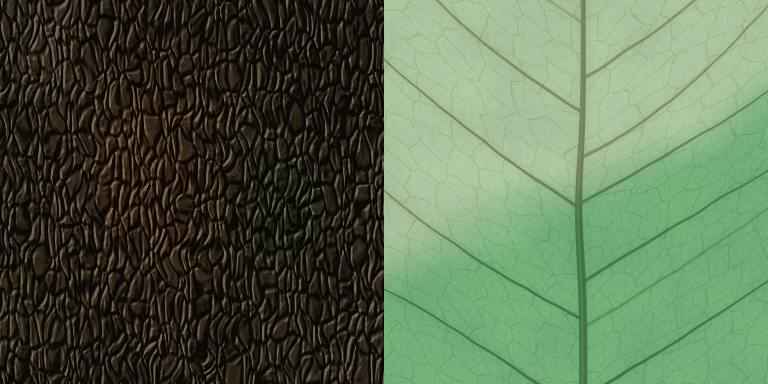
A WebGL 1 fragment shader for this texture:

```glsl
precision highp float;
// Two natural surfaces side by side: rough dark bark on the left, a veined leaf
// on the right. Bark is relief-lit stretched cells and noise; the leaf is curved
// side veins over nested cell networks, with a soft pale-to-green transition.

#define SPLIT_X 1.0
#define BARK_CELLS vec2(42.0, 17.0)
#define BARK_RELIEF 1.0
#define BARK_LIGHT vec2(-0.005, 0.004)
#define NET_COARSE 14.0
#define NET_MEDIUM 38.0
#define NET_FINE 72.0
#define PALE_LEAF vec3(0.665, 0.770, 0.625)
#define GREEN_LEAF vec3(0.455, 0.690, 0.475)
#define PALE_VEIN vec3(0.430, 0.490, 0.330)
#define GREEN_VEIN vec3(0.235, 0.440, 0.245)

uniform vec2 u_resolution;

vec2 hash2(vec2 p) {
  vec3 a = fract(p.xyx * vec3(0.1031, 0.1030, 0.0973));
  a += dot(a, a.yzx + 33.33);
  return fract((a.xx + a.yz) * a.zy);
}

float noise(vec2 p) {
  vec2 i = floor(p), f = fract(p);
  f = f * f * (3.0 - 2.0 * f);
  float low = mix(hash2(i).x, hash2(i + vec2(1.0, 0.0)).x, f.x);
  float high = mix(hash2(i + vec2(0.0, 1.0)).x, hash2(i + 1.0).x, f.x);
  return mix(low, high, f.y);
}

// Distance to the border between the two nearest cell centres
float cellEdge(vec2 p) {
  vec2 base = floor(p), f = fract(p);
  vec2 near1 = vec2(8.0), near2 = vec2(9.0);
  for (int j = -1; j <= 1; j++) {
    for (int i = -1; i <= 1; i++) {
      vec2 cell = vec2(float(i), float(j));
      vec2 r = cell + 0.1 + 0.8 * hash2(base + cell) - f;
      if (dot(r, r) < dot(near1, near1)) { near2 = near1; near1 = r; }
      else if (dot(r, r) < dot(near2, near2)) near2 = r;
    }
  }
  return 0.5 * (dot(near2, near2) - dot(near1, near1)) / max(length(near2 - near1), 0.001);
}

float blob(vec2 p, vec2 center, vec2 size) {
  vec2 r = (p - center) / size;
  return exp(-dot(r, r));
}

float barkHeight(vec2 p) {
  vec2 bend = vec2(noise(p * vec2(24.0, 15.0)), noise(p * vec2(30.0, 18.0) + 40.0)) - 0.5;
  vec2 w = p + bend * vec2(0.030, 0.045);
  float plates = smoothstep(0.0, 0.25, cellEdge(w * BARK_CELLS));
  float ridge = 1.0 - abs(2.0 * noise(w * vec2(60.0, 20.0)) - 1.0);
  float grain = noise(w * vec2(130.0, 50.0) + 9.0);
  return 0.5 * plates + 0.3 * ridge + 0.3 * grain + 0.2 * noise(w * vec2(220.0, 110.0));
}

vec3 bark(vec2 p) {
  float h = barkHeight(p);
  float relief = h - barkHeight(p + BARK_LIGHT);
  float tone = 0.28 + BARK_RELIEF * relief + 0.5 * (h - 0.85);
  // Broad patches of light, shade and tint
  float tan_ = blob(p, vec2(0.10, 0.88), vec2(0.13, 0.16));
  float rust = blob(p, vec2(0.40, 0.55), vec2(0.20, 0.30));
  float moss = blob(p, vec2(0.73, 0.46), vec2(0.13, 0.20));
  float shade = blob(p, vec2(0.72, 0.95), vec2(0.20, 0.18));
  tone += 0.13 * tan_ + 0.06 * rust - 0.12 * shade + 0.14 * (noise(p * 7.0) - 0.5);
  vec3 col = mix(vec3(0.045, 0.030, 0.018), vec3(0.190, 0.160, 0.108), smoothstep(0.0, 0.50, tone));
  col = mix(col, vec3(0.440, 0.405, 0.315), smoothstep(0.45, 0.95, tone));
  return col * (1.0 + rust * vec3(0.18, 0.0, -0.08) + moss * vec3(-0.15, 0.08, 0.0));
}

float stroke(float dist, float halfWidth, float px) {
  return 1.0 - smoothstep(halfWidth - 0.7 * px, halfWidth + 0.7 * px, dist);
}

// Side vein: curve holds start height, slope, bend and strength.
// Returns the line coverage and a soft halo.
vec2 sideVein(vec2 q, vec4 curve, float px) {
  float rise = curve.x + q.x * (curve.y + curve.z * q.x);
  float slope = curve.y + 2.0 * curve.z * q.x;
  float dist = abs(q.y - rise) / sqrt(1.0 + slope * slope);
  float halfWidth = mix(0.0042, 0.0020, clamp(q.x * 2.0, 0.0, 1.0));
  return curve.w * vec2(stroke(dist, halfWidth, px), exp(-dist / 0.012));
}

float network(vec2 q, float scale, float halfWidth, float px) {
  return stroke(cellEdge(q * scale) / scale, halfWidth, px);
}

vec3 leaf(vec2 p, float px) {
  float ribX = 1.519 - 0.012 * exp(-pow(abs(p.y - 0.46) / 0.18, 2.0));
  bool right = p.x > ribX;
  vec2 q = vec2(abs(p.x - ribX), p.y + 0.006 * (noise(p * 16.0) - 0.5));

  // Blade colour: the green rises toward the right
  float border = 0.297 + 0.43 * (p.x - 1.0) + 0.07 * (noise(p * 6.0) - 0.5);
  float green = 1.0 - smoothstep(-0.09, 0.10, p.y - border);
  vec3 col = mix(PALE_LEAF, GREEN_LEAF, green);
  col *= 0.97 + 0.05 * noise(p * 9.0) + 0.03 * noise(p * 110.0);
  vec3 veinCol = mix(PALE_VEIN, GREEN_VEIN, green);

  // Nested networks, slanted along the side veins
  vec2 n = vec2(q.x, q.y - 0.6 * q.x) + (right ? 7.0 : 2.0);
  n += 0.014 * (vec2(noise(p * 28.0), noise(p * 28.0 + 50.0)) - 0.5);
  col = mix(col, veinCol, 0.34 * network(n * vec2(0.85, 1.15), NET_COARSE, 0.0009, px));
  col = mix(col, veinCol, mix(0.11, 0.21, green) * network(n, NET_MEDIUM, 0.0006, px));
  col = mix(col, veinCol, mix(0.05, 0.14, green) * network(n, NET_FINE, 0.0004, px));

  // Side veins, top to bottom
  vec2 v = sideVein(q, right ? vec4(0.797, 0.58, 0.40, 0.75) : vec4(0.940, 0.66, 0.10, 0.4), px);
  v = max(v, sideVein(q, right ? vec4(0.589, 0.50, 0.68, 0.8) : vec4(0.708, 0.57, 0.50, 0.85), px));
  v = max(v, sideVein(q, right ? vec4(0.469, 0.54, 0.14, 0.9) : vec4(0.461, 0.60, 0.27, 0.95), px));
  v = max(v, sideVein(q, right ? vec4(0.263, 0.59, 0.02, 0.9) : vec4(0.167, 0.50, 0.32, 0.95), px));
  v = max(v, sideVein(q, right ? vec4(-0.037, 0.61, 0.03, 1.0) : vec4(-0.080, 0.70, -0.12, 1.0), px));
  if (right) v = max(v, sideVein(q, vec4(0.146, 0.58, 0.10, 0.45), px));
  col = mix(col, veinCol, 0.13 * v.y);
  col = mix(col, veinCol, 0.88 * v.x);

  // Midrib with a lit centre
  float ribWidth = mix(0.0105, 0.0060, smoothstep(0.2, 1.0, p.y));
  col = mix(col, veinCol, 0.22 * exp(-q.x / 0.014));
  col = mix(col, veinCol, 0.92 * stroke(q.x, ribWidth, px));
  float lit = stroke(abs(p.x - ribX + 0.002), ribWidth * 0.3, px);
  return mix(col, mix(vec3(0.50, 0.57, 0.38), vec3(0.36, 0.54, 0.31), green), 0.6 * lit);
}

void main() {
  float px = 1.0 / u_resolution.y;
  vec2 p = gl_FragCoord.xy * px;
  float onLeaf = smoothstep(-0.5 * px, 0.5 * px, p.x - SPLIT_X);
  gl_FragColor = vec4(mix(bark(p), leaf(p, px), onLeaf), 1.0);
}
```
